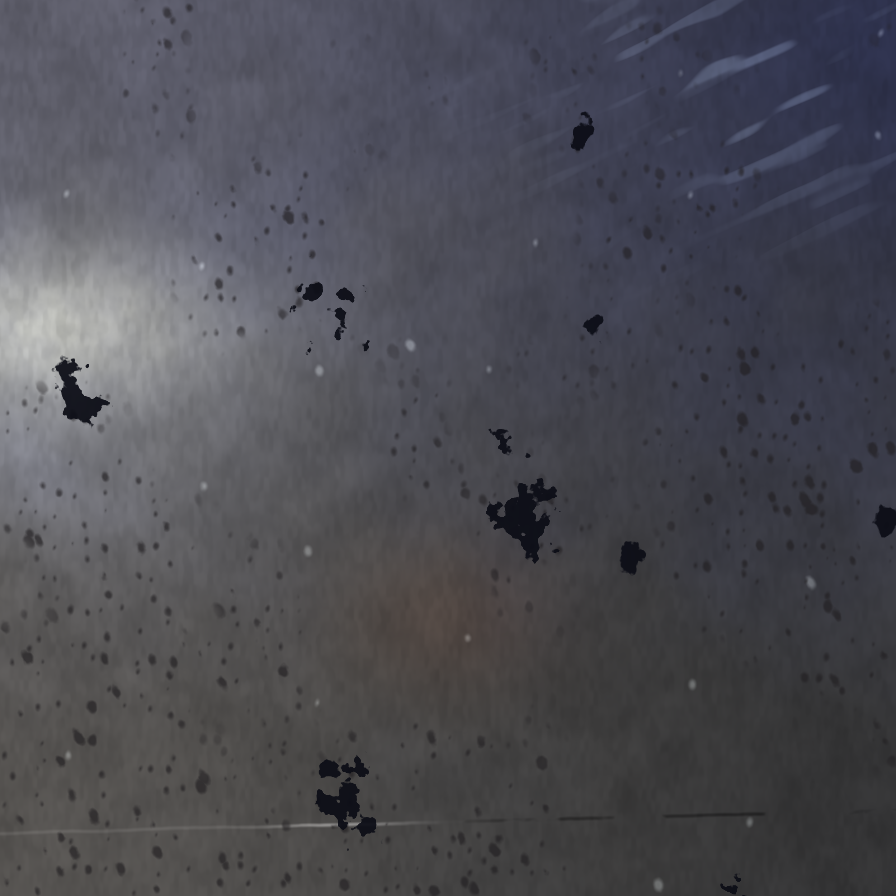
Give the GLSL for this texture, as a WebGL 1 fragment shader.

```glsl
precision highp float;
// Worn dark steel sheet with a soft highlight, chipped patches, pits and scratches.
uniform vec2 u_resolution;

vec2 hash2(vec2 p) {
  return fract(sin(vec2(dot(p, vec2(127.1, 311.7)), dot(p, vec2(269.5, 183.3)))) * 43758.545);
}

// Smooth cellular noise: random cell values blended by distance to the cell points
float cellNoise(vec2 p) {
  vec2 cell = floor(p), f = fract(p);
  float sum = 0.0, total = 0.0;
  for (int y = -1; y <= 1; y++)
    for (int x = -1; x <= 1; x++) {
      vec2 o = vec2(float(x), float(y));
      vec2 h = hash2(cell + o);
      vec2 d = o + 0.2 + 0.6 * h - f;
      float w = exp(-5.0 * dot(d, d));
      sum += w * hash2(cell + o + 57.0).x;
      total += w;
    }
  return sum / total;
}

float layered(vec2 p) {
  float sum = 0.0, amp = 0.5;
  for (int i = 0; i < 4; i++) {
    sum += amp * cellNoise(p);
    p = mat2(1.6, 1.2, -1.2, 1.6) * p + 7.3;
    amp *= 0.5;
  }
  return sum / 0.9375;
}

// Ragged spots, at most one per cell; soft is the edge width in cell units
float spots(vec2 p, float chance, float size, float ragged, float soft) {
  vec2 cell = floor(p), f = fract(p);
  float cover = 0.0;
  for (int y = -1; y <= 1; y++)
    for (int x = -1; x <= 1; x++) {
      vec2 o = vec2(float(x), float(y));
      vec2 h = hash2(cell + o + 13.0), k = hash2(cell + o + 91.0);
      vec2 d = o + 0.15 + 0.7 * h - f;
      d.x += 0.5 * (k.y - 0.5) * d.y;
      float r = size * mix(0.3, 1.0, k.y * k.y);
      float edge = length(d * vec2(1.2, 0.85)) - r * (1.0 + ragged);
      float spot = 1.0 - smoothstep(-soft, soft, edge);
      cover = max(cover, spot * step(k.x, chance));
    }
  return cover;
}

float ellipse(vec2 p, vec2 centre, vec2 radius) {
  vec2 d = (p - centre) / radius;
  return exp(-dot(d, d));
}

void main() {
  vec2 uv = gl_FragCoord.xy / u_resolution;
  float soft = max(0.0022, 1.0 / u_resolution.y);
  float cloud = layered(uv * 5.0 + 3.0) - 0.5;
  float grime = layered(uv * 22.0) - 0.5;
  float ragged = layered(uv * 45.0 + 20.0) - 0.5;
  float brushed = cellNoise(uv * vec2(190.0, 75.0)) - 0.5;

  // Base metal: cool above, warm grey below, darker to the right
  float across = smoothstep(0.0, 1.0, uv.x + 0.3 * cloud);
  float up = smoothstep(0.15, 1.0, uv.y + 0.35 * cloud);
  vec3 warm = mix(vec3(0.33, 0.32, 0.31), vec3(0.21, 0.21, 0.215), across);
  vec3 cool = mix(vec3(0.37, 0.37, 0.42), vec3(0.21, 0.22, 0.30), across);
  vec3 color = mix(warm, cool, up);
  color += vec3(0.05, 0.015, 0.0) * ellipse(uv, vec2(0.5, 0.31), vec2(0.11, 0.08));
  color -= vec3(0.03, 0.025, 0.0) * ellipse(uv, vec2(1.0, 0.95), vec2(0.2));

  // Reflected light: wide halo and a brighter core
  vec2 warped = uv + 0.03 * vec2(grime, cloud);
  color += vec3(0.13, 0.14, 0.15) * ellipse(warped, vec2(0.0, 0.58), vec2(0.36, 0.2));
  float core = ellipse(warped, vec2(0.05, 0.635), vec2(0.19, 0.08));
  color += vec3(0.27, 0.27, 0.23) * core;

  // Mottling and fine vertical grain
  color *= 1.0 + 0.22 * cloud + 0.2 * grime + 0.09 * brushed;
  color += vec3(0.10, 0.10, 0.07) * core * ragged;

  // Pale scratches in the upper right
  vec2 along = mat2(0.9, -0.43, 0.43, 0.9) * uv;
  float scratch = smoothstep(0.68, 0.92, cellNoise(along * vec2(14.0, 85.0)));
  color += vec3(0.14, 0.16, 0.18) * scratch * ellipse(uv, vec2(0.84, 0.9), vec2(0.2, 0.12));

  // Horizontal seam with a bright worn stretch
  float seam = abs(uv.y - 0.07 - 0.025 * uv.x - 0.003 * grime);
  float line = 1.0 - smoothstep(0.0, soft * 1.6, seam);
  float worn = exp(-pow((uv.x - 0.38) / 0.07, 2.0));
  color += line * (0.06 * (1.0 - smoothstep(0.2, 0.6, uv.x)) + 0.24 * worn);
  color -= 0.08 * line * smoothstep(0.45, 0.6, uv.x) * smoothstep(0.4, 0.55, grime + 0.5);

  // Pale flecks
  float fleck = spots(uv * 16.0 + 5.0, 0.07, 0.11, 1.5 * ragged, soft * 24.0);
  color += vec3(0.2, 0.21, 0.21) * fleck;

  // Small pits, clustered and denser toward the bottom
  float cluster = smoothstep(0.05, 0.2, cloud + 0.14 * (1.0 - uv.y));
  float pit = spots(uv * 55.0, 0.4, 0.3, 3.0 * ragged, soft * 70.0);
  color = mix(color, vec3(0.13, 0.12, 0.13), 0.65 * pit * cluster);

  // Large dark chips, mostly on the right
  float chance = mix(0.02, 0.3, smoothstep(0.25, 0.85, uv.x));
  float chip = spots(uv * 6.5 + 2.0, chance, 0.17, 5.5 * ragged, soft * 7.0);
  color = mix(color, vec3(0.045, 0.05, 0.085), 0.93 * chip);

  gl_FragColor = vec4(clamp(color, 0.0, 1.0), 1.0);
}
```
